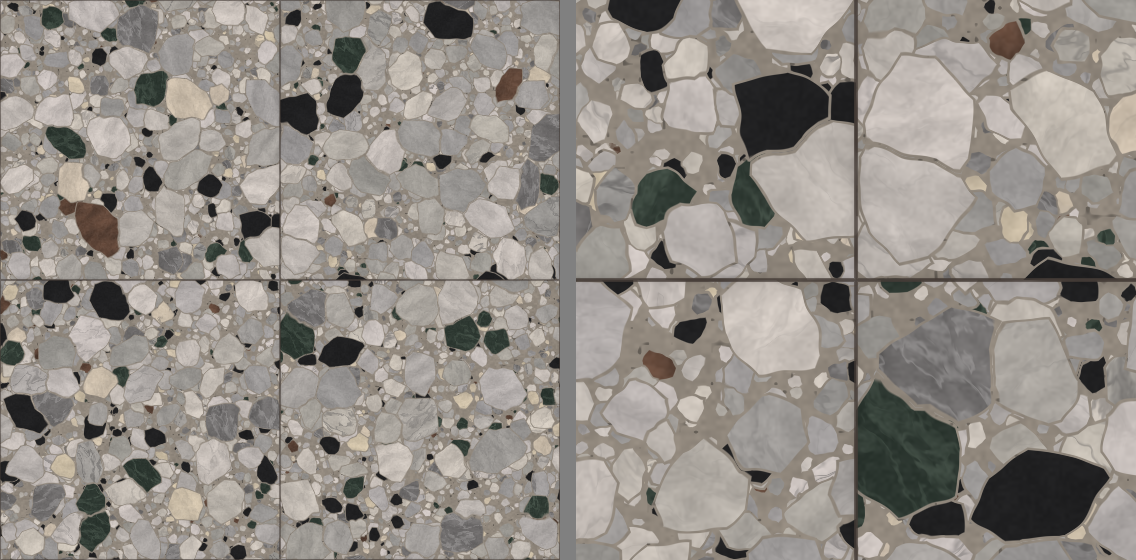
Left, the full canvas; right, a detail of the centre.
This texture is drawn by a Shadertoy shader. Its source:

```glsl
// Terrazzo floor: 2 x 2 slabs of marble chips set in grey-beige mortar, split by thin dark joints.

const float TILES = 2.0;            // slabs across and down
const float JOINT_HALF = 0.0011;    // half width of the joint, canvas units
const int   LAYERS = 4;             // chip sizes, fine to coarse
const float COARSE_CELLS = 7.0;     // largest chips across one slab
const float LAYER_RATIO = 1.9;      // size step between layers
const int   SIDES = 7;              // facets of a chip
const float CHIP_GAP = 0.022;       // mortar between neighbours, cell units
const float HALO = 0.0016;          // mortar rim around each chip, canvas units

const vec3 MORTAR = vec3(0.555, 0.520, 0.478);
const vec3 JOINT  = vec3(0.270, 0.235, 0.215);
const vec3 PALE   = vec3(0.790, 0.758, 0.728);
const vec3 GREY   = vec3(0.595, 0.585, 0.573);
const vec3 CREAM  = vec3(0.800, 0.745, 0.660);
const vec3 SLATE  = vec3(0.430, 0.420, 0.418);
const vec3 BLACK  = vec3(0.125, 0.125, 0.130);
const vec3 GREEN  = vec3(0.165, 0.205, 0.180);
const vec3 MOSS   = vec3(0.370, 0.430, 0.380);
const vec3 BROWN  = vec3(0.360, 0.265, 0.215);

struct Chip { float dist; vec2 id; vec2 pos; };

float hash(vec2 p) {
    return fract(sin(dot(p, vec2(127.1, 311.7))) * 43758.5453);
}

float noise(vec2 p) {
    vec2 i = floor(p), f = fract(p);
    f = f * f * (3.0 - 2.0 * f);
    return mix(mix(hash(i), hash(i + vec2(1, 0)), f.x),
               mix(hash(i + vec2(0, 1)), hash(i + vec2(1, 1)), f.x), f.y);
}

float fbm(vec2 p) {
    float sum = 0.0, amp = 0.53;
    for (int i = 0; i < 4; i++) {
        sum += amp * noise(p);
        p = mat2(1.6, 1.2, -1.2, 1.6) * p + 7.3;
        amp *= 0.5;
    }
    return sum;
}

mat2 rotate(float a) {
    return mat2(cos(a), sin(a), -sin(a), cos(a));
}

// Distance to an irregular, slightly rounded polygon.
float facetDistance(vec2 p, vec2 id) {
    float radius = mix(0.27, 0.60, hash(id + 0.13));
    float stretch = mix(0.78, 1.25, hash(id + 0.29));
    p = rotate(6.2832 * hash(id + 0.41)) * p * vec2(stretch, 1.0 / stretch);
    float d = -1.0;
    for (int k = 0; k < SIDES; k++) {
        vec2 key = id + float(k) * vec2(3.7, 1.3);
        float a = 6.2832 * (float(k) + 0.7 * hash(key + 0.53)) / float(SIDES);
        d = max(d, dot(p, vec2(cos(a), sin(a))) - radius * mix(0.68, 1.12, hash(key + 0.67)));
    }
    return mix(d, length(p) - radius, 0.2);
}

// Nearest chip of a jittered grid; neighbours are kept apart by a gap.
Chip nearestChip(vec2 p, vec2 seed, float presence) {
    Chip chip = Chip(1.0, seed, vec2(0));
    float second = 1.0;
    vec2 warped = p + 0.07 * (vec2(noise(p * 5.0 + seed), noise(p * 5.0 + seed + 31.0)) - 0.5);
    for (int y = -1; y <= 1; y++)
    for (int x = -1; x <= 1; x++) {
        vec2 cell = floor(p) + vec2(x, y);
        vec2 id = cell + seed;
        if (hash(id + 0.71) > presence) continue;
        vec2 pos = warped - cell - 0.5 - 0.7 * (vec2(hash(id + 0.17), hash(id + 0.83)) - 0.5);
        float d = facetDistance(pos, id);
        if (d < chip.dist) {
            second = chip.dist;
            chip = Chip(d, id, pos);
        } else second = min(second, d);
    }
    chip.dist = max(chip.dist, 0.5 * (chip.dist - second) + CHIP_GAP);
    return chip;
}

// Stone type, clouding and veins of one chip; p is in canvas units.
vec3 stoneColor(vec2 id, vec2 p, float darkShare) {
    float kind = hash(id + 0.31) / darkShare, tone = hash(id + 0.59);
    vec2 q = rotate(6.2832 * tone) * p * vec2(35.0, 70.0) + 3.1 * id;
    float cloud = fbm(q);
    float vein = 1.0 - smoothstep(0.0, 0.09, abs(fbm(q * 0.8 + 1.5 * cloud + 19.0) - 0.5));
    float grain = 0.04 * (noise(p * 420.0) - 0.5);
    if (kind < 0.085) return BLACK * (0.85 + 0.3 * cloud) + 0.5 * grain;
    if (kind < 0.130) return mix(GREEN, MOSS, 0.65 * vein * cloud + 0.12 * tone) + grain;
    if (kind < 0.150) return mix(BROWN * 0.65, BROWN * 1.35, cloud) + grain;
    if (kind < 0.230) return SLATE * (0.8 + 0.4 * cloud) + 0.10 * vein + grain;
    vec3 stone = mix(GREY, PALE, smoothstep(0.0, 0.9, tone));
    stone = mix(stone, CREAM, step(0.93, hash(id + 0.37)));
    stone *= vec3(1.0, 1.0, 0.98 + 0.045 * hash(id + 0.91)) * (0.87 + 0.26 * cloud);
    float veinStrength = 0.07 + 0.5 * pow(hash(id + 0.47), 7.0);
    return mix(stone, SLATE * 0.8, vein * veinStrength) + grain;
}

void mainImage(out vec4 fragColor, in vec2 fragCoord) {
    vec2 uv = fragCoord / iResolution.xy;
    float aa = 0.75 / iResolution.y;
    vec2 tile = floor(uv * TILES), local = fract(uv * TILES);

    // Sandy mortar with pits
    vec3 mortar = MORTAR * (0.90 + 0.13 * fbm(uv * 45.0) + 0.10 * noise(uv * 330.0));
    mortar *= 1.0 - 0.3 * smoothstep(0.86, 0.96, noise(uv * 210.0 + 50.0));
    vec3 color = mortar;

    // Chips, from grit to the coarsest stones; each slab has its own scatter
    for (int i = 0; i < LAYERS; i++) {
        float coarse = float(i) / float(LAYERS - 1);
        float cells = COARSE_CELLS * pow(LAYER_RATIO, float(LAYERS - 1 - i));
        vec2 seed = tile * 67.0 + float(i) * vec2(23.0, 41.0) + 5.0;
        Chip chip = nearestChip(local * cells, seed, mix(0.50, 0.76, sqrt(coarse)));
        float size = 1.0 / (cells * TILES);
        float d = chip.dist * size;
        color = mix(color, mortar, 1.0 - smoothstep(HALO - aa, HALO + aa, d));
        vec3 stone = stoneColor(chip.id, chip.pos * size, mix(0.6, 1.1, coarse));
        color = mix(color, stone, 1.0 - smoothstep(-aa, aa, d));
    }

    // Joints with a soft line of dirt
    vec2 toEdge = min(local, 1.0 - local) / TILES;
    float edge = min(toEdge.x, toEdge.y);
    color *= 1.0 - 0.12 * exp(-edge * 350.0);
    float wear = 0.75 + 0.25 * noise(uv * 60.0);
    color = mix(color, JOINT, wear * (1.0 - smoothstep(JOINT_HALF - aa, JOINT_HALF + aa, edge)));

    fragColor = vec4(clamp(color, 0.0, 1.0), 1.0);
}
```
